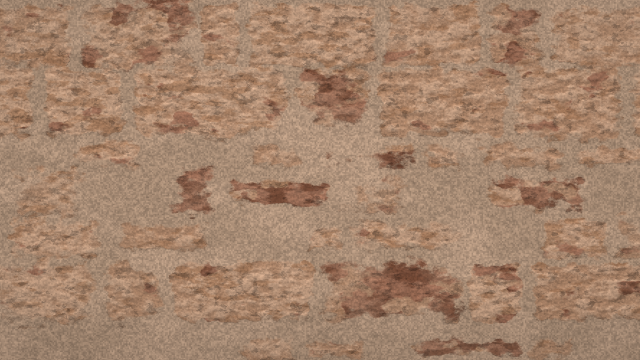
A WebGL 1 fragment shader for this texture:

```glsl
precision highp float;
// Weathered sandstone blocks in courses, half buried in sandy mortar.

uniform vec2 u_resolution;

const vec3 MORTAR      = vec3(0.635, 0.530, 0.443);
const vec3 MORTAR_PALE = vec3(0.680, 0.568, 0.478);
const vec3 STONE_PALE  = vec3(0.720, 0.582, 0.480);
const vec3 STONE_TAN   = vec3(0.645, 0.495, 0.390);
const vec3 OCHRE       = vec3(0.560, 0.390, 0.270);
const vec3 RED         = vec3(0.550, 0.370, 0.290);
const vec3 DARK_RED    = vec3(0.390, 0.230, 0.165);
const float JOINT      = 0.008;  // gap between neighbouring blocks
const float ROUGH_EDGE = 0.060;  // how far mortar eats into a block
const float EDGE_SOFT  = 0.003;
const float WORN_SOFT  = 0.012;
const float GRAIN      = 0.170;  // contrast of the sand
const float RELIEF     = 0.55;   // contrast of chipped stone
const float PITS       = 0.20;   // depth of small dark hollows
const float VIGNETTE   = 0.08;

float hash(vec2 p) {
  vec3 q = fract(vec3(p.xyx) * 0.1031);
  q += dot(q, q.yzx + 33.33);
  return fract((q.x + q.y) * q.z);
}

float noise(vec2 p) {
  vec2 i = floor(p), f = fract(p);
  f = f * f * (3.0 - 2.0 * f);
  return mix(mix(hash(i), hash(i + vec2(1.0, 0.0)), f.x),
             mix(hash(i + vec2(0.0, 1.0)), hash(i + 1.0), f.x), f.y);
}

float fbm(vec2 p) {
  float sum = 0.0, amp = 0.5;
  for (int i = 0; i < 5; i++) {
    sum += amp * noise(p);
    p = mat2(0.8, 0.6, -0.6, 0.8) * p * 2.03 + 17.3;
    amp *= 0.5;
  }
  return sum;
}

// Course of blocks: centre height, half height, mean block width, share of blocks.
vec4 course(int i) {
  if (i == 0) return vec4(0.030, 0.030, 0.20, 0.25);
  if (i == 1) return vec4(0.190, 0.080, 0.33, 0.97);
  if (i == 2) return vec4(0.340, 0.056, 0.24, 0.85);
  if (i == 3) return vec4(0.463, 0.064, 0.23, 0.70);
  if (i == 4) return vec4(0.567, 0.030, 0.25, 0.80);
  if (i == 5) return vec4(0.717, 0.100, 0.34, 0.95);
  return vec4(0.902, 0.088, 0.27, 0.97);
}

// Jittered position of the k-th upright joint in a course.
float jointAt(float k, float row) {
  return k + 0.6 * (hash(vec2(k + 40.0, row * 7.0 + 3.0)) - 0.5);
}

float boxDistance(vec2 p, vec2 size, float radius) {
  vec2 q = abs(p) - size + radius;
  return length(max(q, 0.0)) + min(max(q.x, q.y), 0.0) - radius;
}

// Nearest block: signed distance, height within the block, id.
vec4 nearestBlock(vec2 p) {
  vec4 best = vec4(1.0, 0.0, 0.0, 0.0);
  for (int i = 0; i < 7; i++) {
    vec4 c = course(i);
    float row = float(i), x = p.x / c.z + 0.37 * row + 1.0;
    float k = floor(x + 0.5);
    if (x < jointAt(k, row)) k -= 1.0;
    vec2 id = vec2(k + 11.0, row * 5.0 + 2.0);
    float left = jointAt(k, row), right = jointAt(k + 1.0, row);
    float shrink = mix(0.45, 1.0, sqrt(hash(id + 31.0)));
    float narrow = mix(0.70, 1.0, hash(id + 57.0));
    if (i == 1 || i > 4) {
      shrink = mix(0.85, 1.0, shrink);
      narrow = mix(0.60, 1.0, narrow);
    }
    vec2 size = vec2(0.5 * (right - left) * c.z - JOINT, c.y * shrink);
    size.x *= narrow;
    vec2 local = vec2((x - 0.5 * (left + right)) * c.z, p.y - c.x);
    float d = boxDistance(local, size, 0.3 * min(size.x, size.y));
    if (hash(id + 83.0) > c.w) d = 1.0;
    if (d < best.x) best = vec4(d, local.y / size.y, id);
  }
  return best;
}

void main() {
  vec2 p = gl_FragCoord.xy / u_resolution.y;
  vec2 uv = gl_FragCoord.xy / u_resolution;
  vec2 chipScale = vec2(34.0, 56.0);
  float patches = fbm(p * vec2(7.0, 11.0) + 5.0);
  float chips = fbm(p * chipScale);
  float chipsAbove = fbm((p + vec2(-0.002, 0.005)) * chipScale);
  float sand = 0.7 * noise(p * 250.0) + 0.3 * noise(p * 120.0 + 9.0) - 0.5;

  // Block outlines, warped and eaten away unevenly.
  vec2 warp = vec2(fbm(p * 15.0 + 3.0), fbm(p * 15.0 + 41.0)) - 0.48;
  vec4 block = nearestBlock(p + 0.032 * warp);
  float wear = hash(block.zw + 7.0);
  float d = block.x + (chips - 0.46) * ROUGH_EDGE * mix(0.5, 1.3, wear);
  d += 0.040 * smoothstep(0.48, 0.72, patches) * wear;
  float soft = mix(EDGE_SOFT, WORN_SOFT, wear);
  float cover = smoothstep(soft, -soft, d) * mix(1.0, 0.7, wear * smoothstep(0.35, 0.6, patches));

  // Mortar: sandy, with pale smears.
  vec3 mortar = mix(MORTAR, MORTAR_PALE, smoothstep(0.36, 0.68, patches));
  mortar *= 1.0 + 2.0 * GRAIN * sand + 0.14 * (chips - chipsAbove);

  // Stone: chipped pale skin, ochre streaks and bared red cores.
  float tone = hash(block.zw + 19.0), redness = hash(block.zw + 67.0);
  vec3 stone = mix(STONE_TAN, STONE_PALE, smoothstep(0.26, 0.62, chips + 0.25 * (tone - 0.5)));
  float streak = fbm(p * vec2(22.0, 52.0) + 71.0);
  stone = mix(stone, OCHRE, 0.50 * smoothstep(0.53, 0.68, streak + 0.14 * (tone - 0.5)));
  float bared = fbm(p * vec2(12.0, 20.0) + 23.0) + 0.30 * smoothstep(0.66, 1.0, redness);
  bared += 0.25 * (chips - 0.48);
  vec3 core = mix(RED, DARK_RED, smoothstep(0.46, 0.66, streak + 0.2 * (redness - 0.5)));
  stone = mix(stone, core, 0.80 * smoothstep(0.65, 0.74, bared));
  stone *= 1.0 + RELIEF * (chips - chipsAbove) + 1.3 * GRAIN * sand;
  stone *= 1.0 - PITS * smoothstep(0.57, 0.72, fbm(p * vec2(48.0, 80.0) + 13.0));

  // Shadow under each block and a faint lit upper rim.
  float rim = exp(-abs(d) / 0.004);
  float under = smoothstep(0.2, -0.9, block.y);
  vec3 color = mix(mortar, stone, cover);
  color *= 1.0 + rim * mix(0.02, -0.15, under) * smoothstep(0.35, 0.6, streak + 0.05);

  // Uneven daylight, dimmer to the corners and the foot of the wall.
  vec2 fromCentre = uv - vec2(0.5, 0.55);
  color *= 1.03 - VIGNETTE * 2.0 * dot(fromCentre, fromCentre);
  color *= 1.0 - 0.05 * smoothstep(0.25, 0.0, uv.y);
  gl_FragColor = vec4(clamp(color, 0.0, 1.0), 1.0);
}
```
